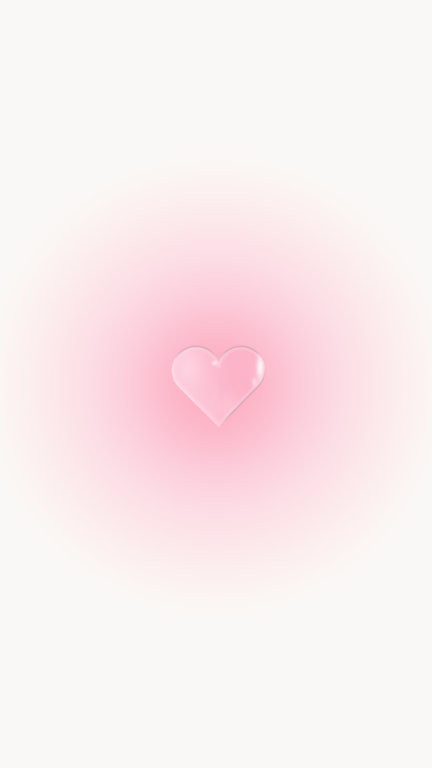
Give the GLSL for this background, as a WebGL 2 fragment shader.

```glsl
#version 300 es
precision highp float;
uniform vec2 u_resolution;
out vec4 fragColor;

// Signed distance to a heart: two round lobes joined to a pointed wedge
float heartDistance(vec2 q) {
    q.x = abs(q.x);
    float lobe = length(q - vec2(0.052, 0.0)) - 0.0556;
    vec2 fromTip = q + vec2(0.0, 0.132);
    float side = dot(fromTip, vec2(0.713, -0.701));
    float along = dot(fromTip, vec2(0.701, 0.713));
    return min(lobe, max(side, max(along - 0.1305, q.y - 0.015)));
}

// Soft elliptical spot
float spot(vec2 q, vec2 center, vec2 size) {
    vec2 d = (q - center) / size;
    return exp(-dot(d, d));
}

// Radial glow fading from rose to warm white
vec3 glowColor(float r) {
    vec3 c = mix(vec3(0.99, 0.69, 0.765), vec3(0.99, 0.735, 0.80), smoothstep(0.04, 0.14, r));
    c = mix(c, vec3(0.99, 0.81, 0.865), smoothstep(0.10, 0.23, r));
    c = mix(c, vec3(0.99, 0.87, 0.90), smoothstep(0.19, 0.32, r));
    c = mix(c, vec3(0.99, 0.93, 0.93), smoothstep(0.27, 0.45, r));
    return mix(c, vec3(0.98, 0.973, 0.965), smoothstep(0.39, 0.56, r));
}

// Translucent body with a pale left half and a faint central fold
vec3 heartColor(vec2 q, float d) {
    vec3 c = mix(vec3(0.99, 0.785, 0.85), vec3(0.985, 0.705, 0.785),
                 smoothstep(-0.09, 0.05, q.x + 0.25 * q.y));
    float fold = smoothstep(-0.004, 0.004, q.x) * smoothstep(0.01, -0.05, q.y);
    c = mix(c, vec3(0.98, 0.69, 0.775), 0.25 * fold);
    c = mix(c, vec3(1.0, 0.86, 0.91), 0.5 * spot(q, vec2(-0.07, 0.005), vec2(0.03, 0.04)));
    c = mix(c, vec3(1.0, 0.82, 0.87), 0.4 * spot(q, vec2(0.025, -0.085), vec2(0.03)));
    // Pale inner bevel
    float bevel = smoothstep(-0.013, -0.002, d);
    return mix(c, vec3(0.99, 0.87, 0.91), 0.45 * bevel);
}

void main() {
    vec2 p = (gl_FragCoord.xy - 0.5 * u_resolution) / u_resolution.x;
    float pixel = 1.0 / u_resolution.x;
    vec3 color = glowColor(length(p - vec2(0.0, -0.002)));

    vec2 q = p - vec2(0.006, 0.0324);
    float d = heartDistance(q);
    float inside = smoothstep(0.6 * pixel, -0.6 * pixel, d);
    color = mix(color, heartColor(q, d), inside);

    // Thin mauve rim on the upper arcs and the lower right side
    float rim = exp(-pow((d + 0.001) / 0.0022, 2.0));
    float upper = smoothstep(0.018, 0.05, q.y);
    float lowerRight = smoothstep(0.0, 0.03, q.x) * smoothstep(0.015, -0.03, q.y);
    color = mix(color, vec3(0.79, 0.61, 0.67), 0.65 * rim * max(upper, lowerRight));

    // Bright edge on the left, white glints at the right lobe and the cleft
    float leftEdge = smoothstep(-0.02, -0.07, q.x) * smoothstep(0.04, 0.0, q.y);
    color = mix(color, vec3(0.99, 0.89, 0.93), 0.6 * rim * leftEdge);
    float glint = spot(q, vec2(0.096, 0.006), vec2(0.008, 0.026));
    glint += 0.7 * spot(q, vec2(-0.009, 0.016), vec2(0.006, 0.005));
    glint += 0.5 * spot(q, vec2(0.083, -0.028), vec2(0.006, 0.01));
    color = mix(color, vec3(1.0, 0.97, 0.985), inside * min(glint, 0.92));

    fragColor = vec4(color, 1.0);
}
```
